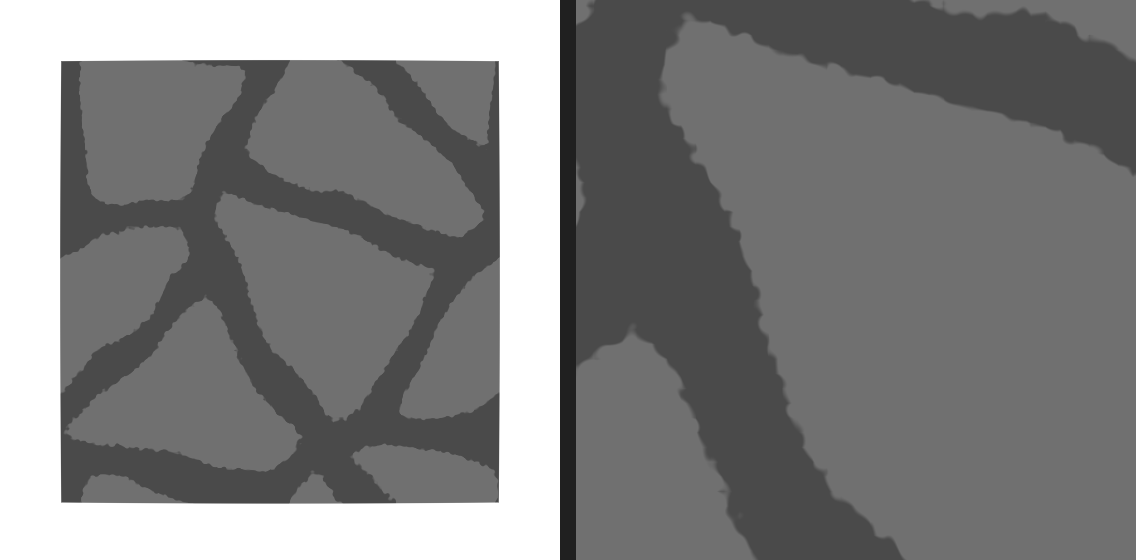
Left: the whole. Right: its middle third, enlarged.
Give the GLSL for this texture, as a Shadertoy shader.

```glsl
const float TAU = 6.2831853;

vec2 gradientAt(vec2 cell, float period) {
    cell = mod(cell, period);
    float angle = TAU * fract(sin(dot(cell, vec2(127.1, 311.7))) * 4375.85);
    return vec2(cos(angle), sin(angle));
}

// Wrapping gradient noise; the linear blend leaves kinks, like chipped rock
float chippedNoise(vec2 p, float period) {
    p *= period;
    vec2 cell = floor(p), f = p - cell;
    vec2 e = vec2(1, 0);
    float low = mix(dot(gradientAt(cell, period), f),
                    dot(gradientAt(cell + e.xy, period), f - e.xy), f.x);
    float high = mix(dot(gradientAt(cell + e.yx, period), f - e.yx),
                     dot(gradientAt(cell + e.xx, period), f - e.xx), f.x);
    return mix(low, high, f.y);
}

// Three staggered rows of two stones, repeated in the 3 x 3 surrounding tiles
vec2 stoneCentre(int i) {
    float row = float(i % 3), side = float(i / 3 % 2) - 0.5;
    vec2 tile = vec2(i / 6 % 3, i / 18) - 1.0;
    float phase = TAU / 3.0 * row;
    float x = 0.443 + side + 0.226 * cos(phase - 1.175) + 0.08 * side * cos(phase + 1.05);
    float y = -0.04 + row / 3.0 + 0.1 * side * min(row, 1.0);
    return tile + vec2(x, y);
}

// Distance to the rounded Voronoi border around p
float borderDistance(vec2 p) {
    vec2 nearest = vec2(9);
    for (int i = 0; i < 54; i++) {
        vec2 centre = stoneCentre(i);
        if (distance(p, centre) < distance(p, nearest)) nearest = centre;
    }
    float sum = 0.0;
    for (int i = 0; i < 54; i++) {
        vec2 centre = stoneCentre(i), across = centre - nearest;
        if (dot(across, across) < 0.0001) continue;
        float d = dot(0.5 * (centre + nearest) - p, normalize(across));
        sum += exp(-d / 0.015);
    }
    return -0.015 * log(sum);
}

void mainImage(out vec4 fragColor, in vec2 fragCoord) {
    vec2 uv = fragCoord / iResolution.xy;

    // Panel with faintly bulging sides inside a white margin
    vec2 q = (uv - vec2(0.5, 0.4967)) / vec2(0.3906, 0.394);
    vec2 bulge = 0.005 * (1.0 - q.yx * q.yx);
    vec2 side = abs(q) - 1.0 - bulge;
    float panel = 1.0 - smoothstep(-0.003, 0.003, max(side.x, side.y));

    // Stones with bent outlines, uneven gaps and slightly ragged edges
    vec2 p = 0.5 + 0.5 * q;
    vec2 bend = vec2(chippedNoise(p, 4.0), chippedNoise(p + vec2(0.37, 0.61), 4.0));
    float d = borderDistance(p + 0.07 * bend) - 0.037;
    d += 0.03 * chippedNoise(p + 0.23, 7.0);
    d += 0.008 * chippedNoise(p, 90.0);
    float stone = smoothstep(-0.002, 0.002, d);

    vec3 mortarColor = vec3(0.29), stoneColor = vec3(0.44), marginColor = vec3(1.0);
    vec3 color = mix(mortarColor, stoneColor, stone);
    fragColor = vec4(mix(marginColor, color, panel), 1.0);
}
```
